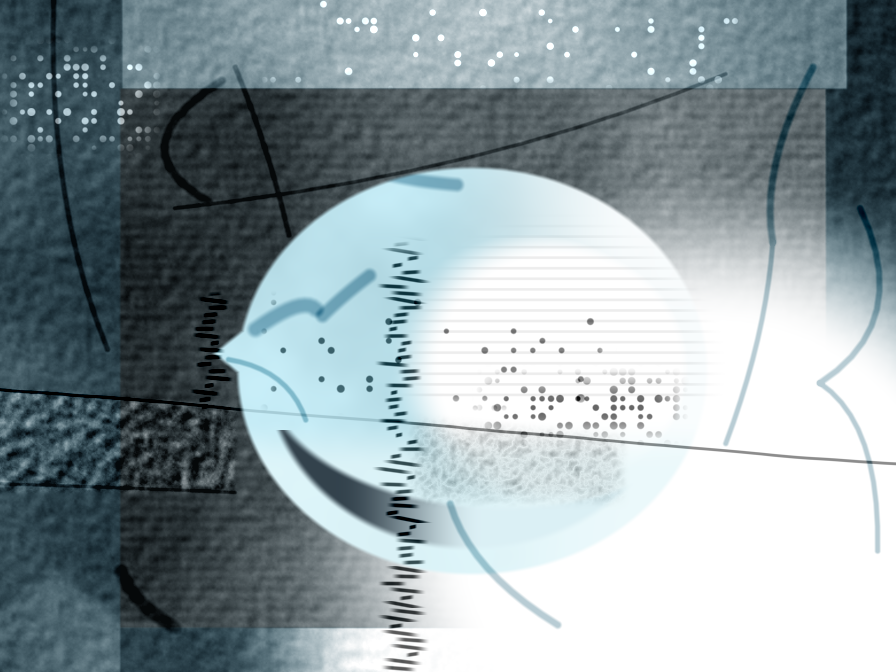
Reproduce this background procedurally as a Shadertoy shader.

```glsl
// A cold blue-grey collage: a dark panel holding a glowing lens-shaped ellipse,
// flooded by white light from the lower right. Soft masks set the tones; relief
// noise, bent wires, ragged ticks and speckle grids are laid over them.

vec2 p; // canvas position, 4/3 wide and 1 high

float hash(vec2 v) {
    v = fract(v * vec2(0.1031, 0.1137));
    v += dot(v, v.yx + 33.3);
    return fract((v.x + v.y) * v.x * 7.13);
}

float noise(vec2 v) {
    vec2 i = floor(v), f = fract(v);
    f = f * f * (3.0 - 2.0 * f);
    return mix(mix(hash(i), hash(i + vec2(1, 0)), f.x),
               mix(hash(i + vec2(0, 1)), hash(i + vec2(1, 1)), f.x), f.y);
}

float fbm(vec2 v) {
    float sum = 0.0, amp = 0.5;
    for (int i = 0; i < 4; i++) {
        sum += amp * noise(v);
        v = v * 2.03 + 7.1;
        amp *= 0.5;
    }
    return sum;
}

// Window from (x0,y0) to (x1,y1) with edges of softness w
float box(float x0, float y0, float x1, float y1, float w) {
    vec2 lo = vec2(x0, y0), hi = vec2(x1, y1);
    vec2 m = smoothstep(lo - w, lo + w, p) * (1.0 - smoothstep(hi - w, hi + w, p));
    return m.x * m.y;
}

// Scaled distance from an ellipse centre; 1 on its edge
float oval(float x, float y, float rx, float ry) {
    return length((p - vec2(x, y)) / vec2(rx, ry));
}

// Quadratic curve with end points 0 and 2, bent toward 1
float wire(float x0, float y0, float x1, float y1, float x2, float y2, float w) {
    vec2 a = vec2(x0, y0), b = vec2(x1, y1), c = vec2(x2, y2), last = a;
    float d = 9.0;
    for (int i = 1; i <= 10; i++) {
        float t = float(i) / 10.0;
        vec2 next = mix(mix(a, b, t), mix(b, c, t), t), s = next - last, r = p - last;
        d = min(d, length(r - s * clamp(dot(r, s) / dot(s, s), 0.0, 1.0)));
        last = next;
    }
    return 1.0 - smoothstep(w * 0.4, w + 1.2 / iResolution.y, d);
}

// Column of short slanted strokes around x
float ticks(float x, float reach) {
    float y = p.y * 95.0, row = floor(y), h = hash(vec2(row, x * 90.0));
    float dx = p.x - x - (hash(vec2(row, 5)) - 0.5) * reach;
    float dy = abs(fract(y) - 0.5 + dx * (h - 0.5) * 40.0);
    return (1.0 - smoothstep(0.12, 0.38, dy)) * (1.0 - smoothstep(0.3, 1.0, abs(dx) / (reach * (0.2 + h))));
}

// Grid of dots, each kept with the given chance
float dots(float cells, float chance) {
    vec2 id = floor(p * cells);
    float size = 0.15 + 0.2 * hash(id + 31.0);
    return step(hash(id), chance) * (1.0 - smoothstep(size, size + 0.2, length(fract(p * cells) - 0.5)));
}

void mainImage(out vec4 fragColor, in vec2 fragCoord) {
    p = fragCoord / iResolution.xy * vec2(4.0 / 3.0, 1);
    float e = 1.5 / iResolution.y, cloud = fbm(p * 5.0) - 0.47;
    float relief = fbm(p * 70.0) - fbm(p * 70.0 + vec2(0.5, -0.6));

    // Side columns, top band, bottom strip, dark panel
    float tone = mix(0.28, 0.2, smoothstep(0.6, 1.3, p.x)) + 0.25 * cloud;
    tone += 0.12 * (1.0 - smoothstep(0.14, 0.17, p.y + abs(p.x - 0.08) * 0.8));
    float band = 0.5 + 0.22 * exp(-pow(abs(p.x - 0.72) / 0.35, 2.0)) + 0.15 * cloud;
    tone = mix(tone, band, box(0.182, 0.868, 1.26, 1.1, e));
    tone = mix(tone, mix(0.25, 1.0, smoothstep(0.3, 0.58, p.x)), box(0.179, -0.1, 1.4, 0.066, e));
    float panel = box(0.179, 0.066, 1.229, 0.868, e);
    float shade = mix(0.2, 0.44, smoothstep(0.2, 1.0, p.x)) + 0.2 * cloud;
    shade += 0.12 * (1.0 - smoothstep(0.1, 0.3, p.y)) * smoothstep(0.2, 0.45, p.x);
    tone = mix(tone, shade, panel);

    // Grain and the rough belt on the left
    float seamY = 0.422 - 0.085 * p.x;
    float belt = box(-0.1, 0.27, 0.35, seamY, 0.008);
    tone += relief * (0.2 + 0.55 * belt) - 0.02 * sin(p.y * 420.0) * panel;

    // Dark wires
    float dark = wire(0.26, 0.69, 0.72, 0.74, 1.08, 0.89, 0.0025)
        + wire(0.33, 0.88, 0.17, 0.78, 0.31, 0.7, 0.007)
        + wire(0.35, 0.9, 0.4, 0.78, 0.43, 0.65, 0.004)
        + wire(0.08, 1.0, 0.07, 0.7, 0.16, 0.48, 0.004)
        + wire(0.18, 0.15, 0.2, 0.1, 0.26, 0.066, 0.012)
        + wire(0.0, 0.28, 0.17, 0.275, 0.35, 0.267, 0.002);
    tone -= 0.2 * min(dark, 1.0);

    // White flood from the lower right
    tone = mix(tone, 1.0, 1.0 - smoothstep(0.7, 1.3, oval(1.05, 0.2, 0.5, 0.45)));
    vec3 col = pow(vec3(clamp(tone, 0.03, 1.0)), mix(vec3(1.3, 1, 0.9), vec3(1.12, 1, 0.96), panel));

    // Ellipse with pointed left tip, white core and dark crescent
    float rim = oval(0.703, 0.448, 0.35, 0.303);
    float tip = (1.0 - smoothstep(0.0, 0.01, abs(p.y - 0.474) - (p.x - 0.325) * 0.8)) * step(p.x, 0.4);
    float core = 1.0 - smoothstep(0.75, 1.08, oval(0.833, 0.453, 0.235, 0.22));
    vec3 glass = mix(vec3(0.73, 0.88, 0.92) + 0.2 * cloud, vec3(1), max(core, 0.9 * smoothstep(0.62, 0.95, p.x)));
    glass = mix(glass, vec3(0.9, 0.97, 0.98), 0.7 - 0.7 * smoothstep(0.3, 0.38, p.y));
    float hole = (1.0 - smoothstep(0.85, 0.89, rim)) * smoothstep(0.98, 1.03, oval(0.747, 0.453, 0.356, 0.208));
    vec3 gap = mix(vec3(0.2, 0.26, 0.3), vec3(0.86, 0.94, 0.96), smoothstep(0.5, 0.72, p.x));
    glass = mix(glass, gap, hole * step(p.y, 0.36));
    float smudge = wire(0.38, 0.51, 0.45, 0.56, 0.47, 0.54, 0.014)
        + wire(0.48, 0.53, 0.51, 0.56, 0.55, 0.59, 0.012)
        + wire(0.58, 0.74, 0.62, 0.73, 0.68, 0.725, 0.012);
    glass -= vec3(0.3, 0.24, 0.2) * smudge;
    col = mix(col, glass, max(1.0 - smoothstep(0.985, 1.01, rim), tip));

    // Blue strokes over the light
    float pale = wire(1.21, 0.9, 1.13, 0.75, 1.15, 0.64, 0.006)
        + wire(1.15, 0.64, 1.14, 0.5, 1.08, 0.34, 0.004)
        + wire(1.28, 0.69, 1.36, 0.52, 1.22, 0.43, 0.005)
        + wire(1.22, 0.43, 1.31, 0.37, 1.306, 0.18, 0.004)
        + wire(0.67, 0.25, 0.7, 0.15, 0.83, 0.07, 0.006)
        + wire(0.34, 0.465, 0.43, 0.45, 0.455, 0.375, 0.004);
    col -= vec3(0.28, 0.2, 0.17) * min(pale, 1.0);

    // Long seam, sand below it, scan lines in the core
    float seam = 1.0 - smoothstep(0.001, 0.001 + e, abs(p.y - seamY + 0.006 * cloud));
    col -= seam * mix(0.45, 0.12, box(0.35, 0.0, 0.6, 1.0, 0.02));
    col -= box(0.62, 0.26, 0.92, seamY, 0.02) * (0.06 + 0.5 * abs(relief));
    col -= 0.07 * core * smoothstep(0.4, 1.0, sin(p.y * 400.0)) * step(0.4, p.y);

    // Ragged ticks and speckles
    col -= 0.65 * ticks(0.6, 0.032) * box(0.5, -0.1, 0.7, 0.63, 0.02);
    col -= 0.65 * ticks(0.316, 0.025) * box(0.25, 0.39, 0.38, 0.56, 0.01);
    col -= 0.6 * dots(75.0, 0.4) * box(0.73, 0.36, 1.0, 0.43, 0.03);
    col -= 0.5 * dots(70.0, 0.07) * box(0.4, 0.4, 0.9, 0.55, 0.02);
    col += 0.4 * dots(80.0, 0.06) * box(0.4, 0.88, 1.1, 1.1, 0.02);
    col += 0.5 * dots(75.0, 0.35) * box(0.02, 0.79, 0.22, 0.92, 0.03);
    fragColor = vec4(clamp(col, 0.0, 1.0), 1);
}
```
